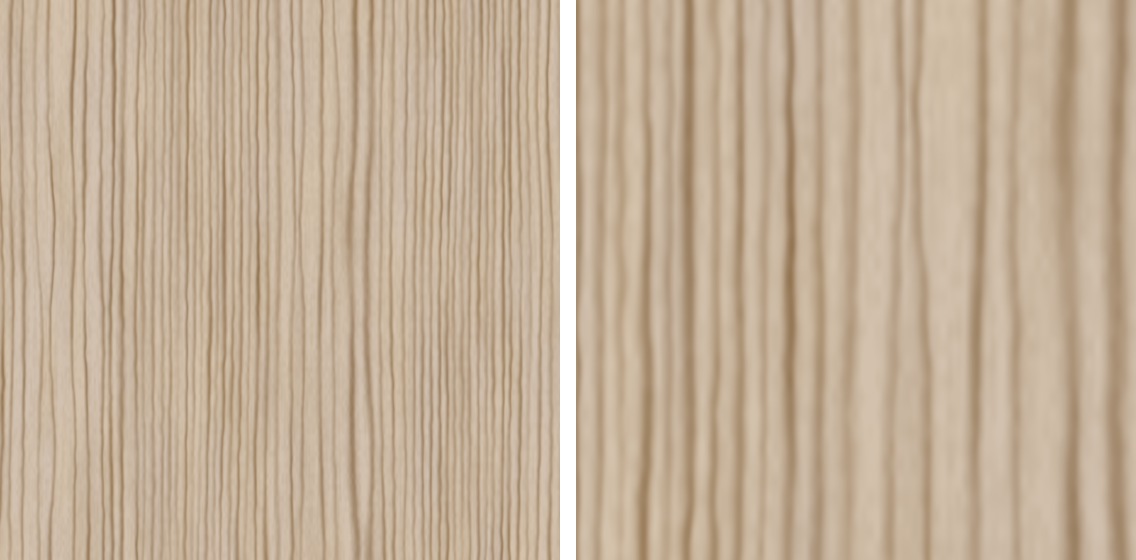
Left: the whole. Right: its middle third, enlarged.
Give the GLSL for this texture, as a Shadertoy shader.

```glsl
const vec3 PALE_WOOD = vec3(0.825, 0.758, 0.682);
const vec3 DARK_GRAIN = vec3(0.575, 0.462, 0.335);
const vec3 WARM_TINT = vec3(0.010, 0.002, -0.022);
const float MEAN_DENSITY = 54.0;   // grain lines per canvas width
const float DENSITY_SWING = 20.0;  // loose bands alternate with tight ones
const float BAND_FREQUENCY = 12.8;
const float BAND_START = 0.11;
const float LINE_WIDTH = 0.0035;
const float LINE_STRENGTH = 0.80;
const float BEND = 0.012;
const float ROUGHNESS = 0.0022;
const float FIBRE_STRENGTH = 0.20;
const float MOTTLE_STRENGTH = 0.10;

float hash(vec2 p) {
    return fract(sin(dot(p, vec2(127.1, 311.7))) * 43758.5453);
}

float noise(vec2 p) {
    vec2 i = floor(p);
    vec2 f = fract(p);
    f = f * f * (3.0 - 2.0 * f);
    return mix(mix(hash(i), hash(i + vec2(1, 0)), f.x),
               mix(hash(i + vec2(0, 1)), hash(i + vec2(1, 1)), f.x), f.y);
}

// Density of grain lines across the board, and its integral
float lineDensity(float x) {
    return MEAN_DENSITY - DENSITY_SWING * cos(BAND_FREQUENCY * (x - BAND_START));
}

float linePhase(float x) {
    return MEAN_DENSITY * x
         - DENSITY_SWING / BAND_FREQUENCY * sin(BAND_FREQUENCY * (x - BAND_START));
}

// Darkness of the nearest wandering grain lines
float grainLines(vec2 uv) {
    float density = lineDensity(uv.x);
    float phase = linePhase(uv.x);
    float looseness = smoothstep(72.0, 38.0, density);
    float darkness = 0.0;
    for (int k = -1; k <= 1; k++) {
        float id = floor(phase) + float(k);
        float seed = id * 17.0;
        float jitter = (hash(vec2(id, 3.0)) - 0.5) * mix(0.22, 0.5, looseness);
        float wander = (noise(vec2(seed, uv.y * 5.0 + 40.0)) - 0.5) * mix(0.12, 0.42, looseness);
        float rough = (noise(vec2(seed + 5.0, uv.y * 38.0)) - 0.5) * ROUGHNESS;
        float offset = (phase - id - 0.5 - jitter - wander) / density + rough;

        float broad = pow(hash(vec2(id, 9.0)), 6.0) * looseness;
        float swell = mix(0.75, 1.25, noise(vec2(seed + 2.0, uv.y * 7.0)));
        float width = LINE_WIDTH * swell * (1.0 + 0.9 * broad);
        width *= offset < 0.0 ? 1.15 : 0.85;

        float strength = mix(0.45, 1.0, hash(vec2(id, 6.0)))
                       * mix(0.55, 1.15, noise(vec2(seed + 8.0, uv.y * 6.0)));
        darkness = max(darkness, strength * exp(-offset * offset / (width * width)));
    }
    return darkness;
}

void mainImage(out vec4 fragColor, in vec2 fragCoord) {
    vec2 uv = fragCoord / iResolution.xy;

    // Slow bend shared by neighbouring lines
    vec2 bent = uv;
    bent.x += BEND * (noise(uv * vec2(5.0, 2.2) + 11.0) - 0.5);

    // Long fibres, short mottling and broad stains
    float fibre = noise(bent * vec2(170.0, 7.0) + 20.0) * 0.6
                + noise(bent * vec2(300.0, 22.0) + 70.0) * 0.4 - 0.5;
    float mottle = noise(uv * vec2(230.0, 100.0) + 50.0) - 0.5;
    float stain = noise(bent * vec2(28.0, 3.0) + 90.0);

    float tone = 0.04 + LINE_STRENGTH * grainLines(bent);
    tone += FIBRE_STRENGTH * fibre + MOTTLE_STRENGTH * mottle;
    tone += 0.12 * stain * stain;

    vec3 color = mix(PALE_WOOD, DARK_GRAIN, clamp(tone, 0.0, 1.0));
    color += WARM_TINT * (noise(bent * vec2(36.0, 6.0) + 130.0) - 0.35);
    fragColor = vec4(color, 1.0);
}
```
